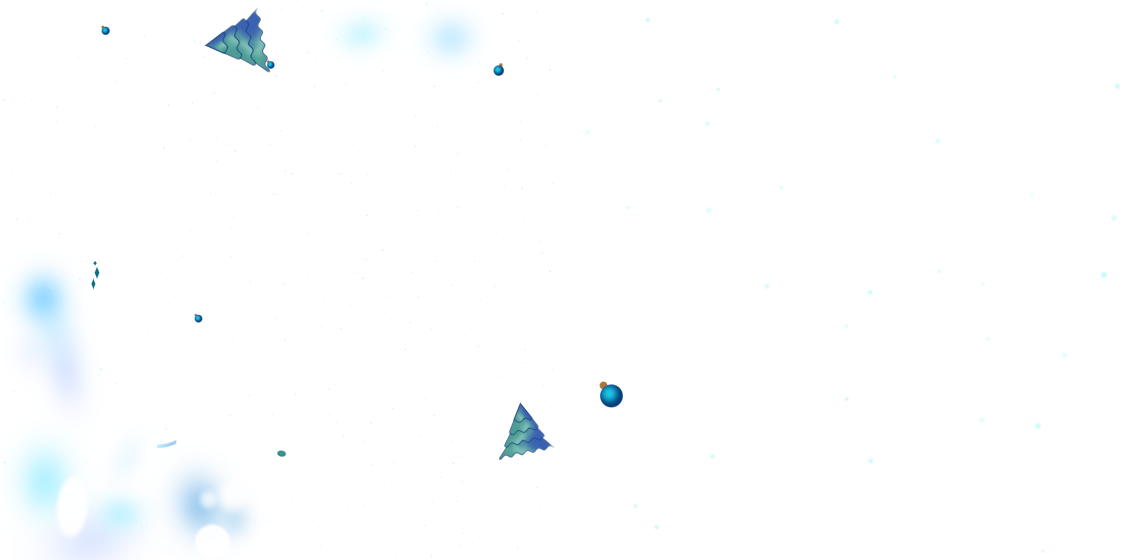
Left: the whole. Right: its middle third, enlarged.
Reproduce this background procedurally as a Shadertoy shader.

```glsl
const vec3 WHITE = vec3(1.0);
const vec3 SKY = vec3(0.58, 0.85, 1.0);
const vec3 PALE_SKY = vec3(0.79, 0.93, 1.0);
const vec3 AQUA = vec3(0.72, 0.95, 1.0);
const vec3 LILAC = vec3(0.86, 0.90, 1.0);
const vec3 STEEL = vec3(0.64, 0.81, 0.94);
const vec3 SPECK = vec3(0.79, 0.98, 0.97);
const vec3 NAVY = vec3(0.10, 0.27, 0.50);
const vec3 TREE_BLUE = vec3(0.23, 0.38, 0.70);
const vec3 TREE_GREEN = vec3(0.30, 0.61, 0.58);
const vec3 TREE_LIGHT = vec3(0.55, 0.79, 0.75);
const vec3 TEAL = vec3(0.04, 0.43, 0.52);
const vec3 GOLD = vec3(0.68, 0.46, 0.24);
const float SPECK_CELLS = 25.0;
const float SPECK_RADIUS = 0.0021;
const float SPECK_SHARE = 0.62;
const int TIERS = 4;

vec3 hash3(vec2 cell) {
    vec3 q = fract(cell.xyx * vec3(0.1031, 0.1030, 0.0973));
    q += dot(q, q.yxz + 33.33);
    return fract((q.xxy + q.yzz) * q.zyx);
}

// Antialiased coverage of a signed distance
float cover(float d) {
    float px = 0.8 / iResolution.y;
    return 1.0 - smoothstep(-px, px, d);
}

// Distance from a tilted ellipse's centre, in radii
float ellipse(vec2 d, vec2 radii, float tilt) {
    float c = cos(tilt), s = sin(tilt);
    return length(vec2(c * d.x + s * d.y, c * d.y - s * d.x) / radii);
}

void mist(inout vec3 col, vec2 d, vec2 radii, float tilt, vec3 tint, float strength) {
    float e = ellipse(d, radii, tilt);
    col = mix(col, tint, strength * exp(-e * e));
}

void clearing(inout vec3 col, vec2 d, vec2 radii, float softness, float strength) {
    float e = ellipse(d, radii, -0.08);
    col = mix(col, WHITE, strength * (1.0 - smoothstep(1.0 - softness, 1.0 + softness, e)));
}

void specks(inout vec3 col, vec2 p) {
    vec2 cell = floor(p * SPECK_CELLS);
    vec3 rnd = hash3(cell + 7.0);
    vec3 look = hash3(cell + 91.0);
    vec2 centre = (cell + 0.12 + 0.76 * rnd.xy) / SPECK_CELLS;
    float share = SPECK_SHARE * mix(0.45, 1.0, smoothstep(0.25, 0.45, p.x));
    float radius = SPECK_RADIUS * mix(0.5, 1.0, look.x);
    float dot_ = 1.0 - smoothstep(0.2 * radius, 1.4 * radius, length(p - centre));
    col = mix(col, SPECK, dot_ * step(rnd.z, share) * mix(0.35, 1.0, look.y));
}

// Layered fir: every tier is a triangle with a scalloped hem
void tree(inout vec3 col, vec2 p, vec2 base, vec2 tip) {
    vec2 up = tip - base;
    float size = length(up);
    vec2 q = vec2(dot(p - base, vec2(up.y, -up.x)), dot(p - base, up)) / (size * size);
    for (int i = 0; i < TIERS; i++) {
        float k = float(i);
        float bottom = 0.22 * k;
        float top = min(bottom + 0.62, 1.0);
        float halfWidth = 0.54 * (1.0 - bottom) + 0.02;
        float hem = bottom + 0.03 * cos(q.x * 27.0 + 1.7 * k) + 0.06 * q.x;
        float side = halfWidth * (top - q.y) / (top - bottom) - abs(q.x);
        float rise = q.y - hem;
        float blend = max(0.07 - abs(side - rise), 0.0);
        float d = -(min(side, rise) - blend * blend / 0.28);
        float across = q.x / halfWidth + 0.25 * sin(q.y * 9.0);
        vec3 tint = mix(TREE_GREEN, TREE_BLUE, smoothstep(-0.25, 0.65, across));
        float glow = exp(-9.0 * pow(across + 0.12, 2.0)) * (1.0 - smoothstep(0.05, 0.28, rise));
        tint = mix(tint, TREE_LIGHT, 0.75 * glow);
        tint = mix(tint, TREE_BLUE, 0.45 * smoothstep(0.75, 1.0, q.y));
        col = mix(col, NAVY, 0.75 * cover((d - 0.012) * size));
        col = mix(col, tint, cover((d + 0.012) * size));
    }
}

// Glossy ball with a small cap; lean sets the cap's side
void bauble(inout vec3 col, vec2 d, float radius, float lean) {
    vec2 cap = radius * 1.15 * normalize(vec2(lean, 1.3));
    col = mix(col, GOLD, cover(length(d - cap) - 0.34 * radius));
    float shade = length(d - radius * vec2(-0.2, 0.2)) / radius;
    vec3 tint = mix(vec3(0.10, 0.76, 0.90), vec3(0.02, 0.25, 0.48), smoothstep(0.1, 1.1, shade));
    col = mix(col, tint, cover(length(d) - radius));
}

void mainImage(out vec4 fragColor, in vec2 fragCoord) {
    vec2 p = fragCoord / iResolution.xy;
    vec3 col = WHITE;

    // Watercolour mist
    mist(col, p - vec2(0.651, 0.939), vec2(0.038, 0.029), 0.15, AQUA, 0.62);
    mist(col, p - vec2(0.811, 0.932), vec2(0.039, 0.035), 0.0, PALE_SKY, 0.95);
    mist(col, p - vec2(0.117, 0.342), vec2(0.033, 0.065), 0.2, LILAC, 0.95);
    mist(col, p - vec2(0.056, 0.370), vec2(0.030, 0.035), 0.0, LILAC, 0.35);
    mist(col, p - vec2(0.098, 0.410), vec2(0.034, 0.050), 0.3, PALE_SKY, 0.6);
    mist(col, p - vec2(0.078, 0.467), vec2(0.037, 0.041), 0.0, SKY, 0.95);
    mist(col, p - vec2(0.163, 0.035), vec2(0.075, 0.050), 0.3, LILAC, 0.9);
    mist(col, p - vec2(0.081, 0.141), vec2(0.044, 0.057), 0.0, AQUA, 1.0);
    mist(col, p - vec2(0.217, 0.082), vec2(0.037, 0.029), 0.0, AQUA, 0.75);
    mist(col, p - vec2(0.228, 0.180), vec2(0.025, 0.042), -0.5, PALE_SKY, 0.3);
    mist(col, p - vec2(0.360, 0.097), vec2(0.041, 0.052), 0.2, STEEL, 1.0);
    mist(col, p - vec2(0.423, 0.072), vec2(0.027, 0.030), 0.0, STEEL, 0.5);
    clearing(col, p - vec2(0.130, 0.095), vec2(0.027, 0.053), 0.22, 0.95);
    clearing(col, p - vec2(0.375, 0.108), vec2(0.014), 0.7, 0.7);
    clearing(col, p - vec2(0.418, 0.115), vec2(0.024), 0.6, 0.8);
    clearing(col, p - vec2(0.382, 0.033), vec2(0.031, 0.030), 0.15, 0.95);

    specks(col, p);
    tree(col, p, vec2(0.471, 0.931), vec2(0.371, 0.919));
    tree(col, p, vec2(0.949, 0.193), vec2(0.936, 0.279));

    // Baubles: centre, radius, lean
    vec4 balls[4] = vec4[4](vec4(0.190, 0.945, 0.0072, -1.0), vec4(0.487, 0.884, 0.0066, -1.0),
                            vec4(0.897, 0.874, 0.0092, 0.5), vec4(0.357, 0.431, 0.0068, -1.0));
    for (int i = 0; i < 4; i++) bauble(col, p - balls[i].xy, balls[i].z, balls[i].w);

    // Slivers: centre, half extents
    vec4 slivers[3] = vec4[3](vec4(0.171, 0.530, 0.003, 0.004), vec4(0.1745, 0.513, 0.0042, 0.0105),
                              vec4(0.168, 0.493, 0.0036, 0.009));
    for (int i = 0; i < 3; i++) {
        vec2 d = abs(p - slivers[i].xy) / slivers[i].zw;
        col = mix(col, TEAL, cover((d.x + d.y - 1.0) * slivers[i].z));
    }

    // Ribbon and leaf
    float along = (p.x - 0.283) / 0.034;
    float ribbon = max(abs(p.y - 0.203 - 0.008 * along * along) - 0.0032, abs(p.x - 0.3) - 0.017);
    col = mix(col, mix(AQUA, STEEL, clamp(along * 1.4, 0.0, 1.0)), cover(ribbon));
    float leaf = ellipse(p - vec2(0.5065, 0.19), vec2(0.0076, 0.0053), -0.15);
    col = mix(col, mix(TREE_GREEN, TEAL, 0.6 * leaf), cover((leaf - 1.0) * 0.0053));

    fragColor = vec4(col, 1.0);
}
```
